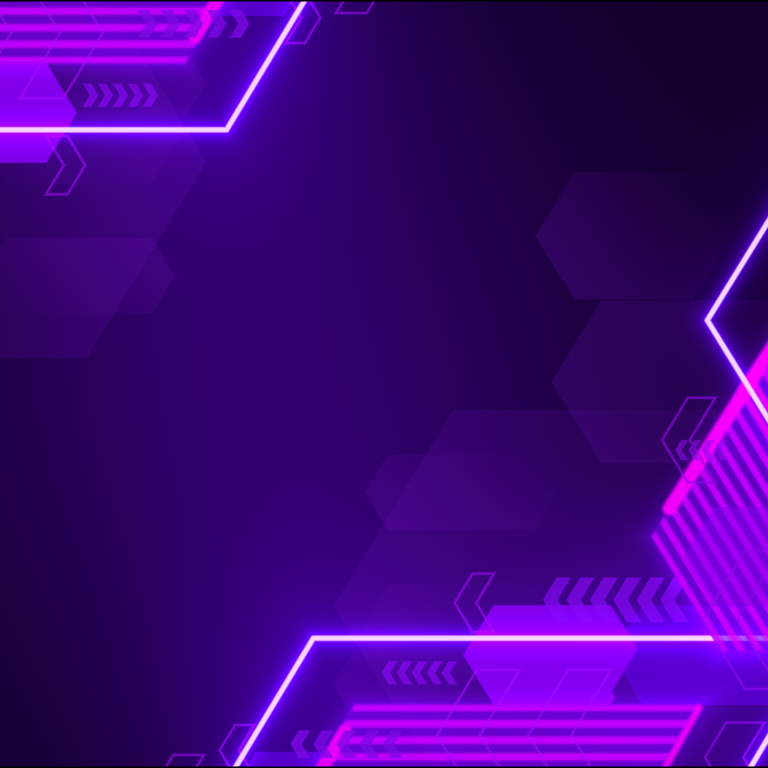
Reproduce this background procedurally as a three.js fragment shader.

```glsl
varying vec2 vUv;

const float SLOPE = 0.61;   // sideways run per unit of height
const float LEAN = 0.854;   // turns a slanted offset into a distance
const vec3 NIGHT = vec3(0.07, 0.0, 0.165);
const vec3 INDIGO = vec3(0.19, 0.0, 0.415);
const vec3 HAZE = vec3(0.36, 0.04, 0.64);
const vec3 VIOLET = vec3(0.53, 0.0, 0.93);
const vec3 BLUE_VIOLET = vec3(0.34, 0.0, 0.78);
const vec3 MAGENTA = vec3(0.95, 0.0, 0.98);
const vec3 NEON = vec3(0.97, 0.83, 1.0);

float fill(float d) { return 1.0 - smoothstep(-0.0012, 0.0012, d); }

float spot(vec2 p, vec2 center, float falloff) {
  vec2 q = p - center;
  return exp(-dot(q, q) * falloff);
}

float hexagon(vec2 p, vec2 center, vec2 size) {
  vec2 q = abs(p - center);
  return max(q.y - size.y, (q.x + SLOPE * q.y - size.x) * LEAN);
}

float slantedBox(vec2 p, vec2 center, vec2 size) {
  vec2 q = p - center;
  return max(abs(q.y) - size.y, (abs(q.x - SLOPE * q.y) - size.x) * LEAN);
}

float segment(vec2 p, vec2 a, vec2 b) {
  vec2 q = p - a, e = b - a;
  return length(q - e * clamp(dot(q, e) / dot(e, e), 0.0, 1.0));
}

// Arrow band pointing left from its tip
float chevron(vec2 p, vec2 tip, float height, float width) {
  vec2 q = p - tip;
  float across = q.x - SLOPE * abs(q.y) - 0.5 * width;
  return max(abs(q.y) - height, (abs(across) - 0.5 * width) * LEAN);
}

float chevronRow(vec2 p, vec2 tip, float height, float width, float gap, int count) {
  float d = 1.0;
  for (int i = 0; i < 6; i++) {
    if (i < count) d = min(d, chevron(p, tip + vec2(float(i) * gap, 0.0), height, width));
  }
  return fill(d);
}

float outline(vec2 p, vec2 tip, float height, float width) {
  return 1.0 - smoothstep(0.0008, 0.0028, abs(chevron(p, tip, height, width)));
}

// Hexagon that fades away along a direction
vec3 ghost(vec3 col, vec2 p, vec2 center, vec2 size, vec2 fade, float amount) {
  float shade = clamp(0.5 - 0.5 * dot((p - center) / size, fade), 0.0, 1.0);
  return mix(col, HAZE, fill(hexagon(p, center, size)) * shade * amount);
}

vec3 stripes(vec3 col, float d, float coord, float period) {
  float wave = 0.5 + 0.5 * cos(6.28318 * coord / period);
  vec3 ink = mix(vec3(0.42, 0.0, 0.8), vec3(0.78, 0.0, 1.0), smoothstep(0.2, 0.85, wave));
  col += vec3(0.16, 0.0, 0.32) * exp(-max(d, 0.0) * 75.0);
  return mix(col, ink, (1.0 - smoothstep(-0.003, 0.004, d)) * (0.6 + 0.32 * wave));
}

vec3 neon(vec3 col, float d) {
  col += vec3(0.3, 0.0, 0.8) * exp(-d * 125.0) + vec3(0.06, 0.0, 0.17) * exp(-d * 28.0);
  return mix(col, NEON, 1.0 - smoothstep(0.0018, 0.0052, d));
}

// Corner group of hexagons, striped panel, arrows and neon frame
vec3 corner(vec3 col, vec2 p) {
  col = ghost(col, p, vec2(0.794, 0.211), vec2(0.36, 0.255), vec2(0.9, 0.1), 0.34);
  col = ghost(col, p, vec2(0.6, 0.359), vec2(0.125, 0.049), vec2(0.7, 0.4), 0.36);
  col = ghost(col, p, vec2(0.56, 0.108), vec2(0.126, 0.045), vec2(0.8, 0.0), 0.3);
  col = ghost(col, p, vec2(0.6, 0.18), vec2(0.13, 0.06), vec2(0.8, -0.2), 0.2);
  col = mix(col, BLUE_VIOLET, 0.75 * fill(hexagon(p, vec2(1.04, 0.147), vec2(0.243, 0.065))));
  col = mix(col, VIOLET, 0.85 * fill(hexagon(p, vec2(0.719, 0.147), vec2(0.116, 0.065)))
    * fill(-hexagon(p, vec2(1.04, 0.1), vec2(0.243, 0.08))));
  col = mix(col, BLUE_VIOLET, 0.85 * fill(slantedBox(p, vec2(0.37, 0.0), vec2(0.05, 0.021))));
  col = stripes(col, slantedBox(p, vec2(0.636, 0.0), vec2(0.2235, 0.082)), p.y - 0.079, 0.0215);
  float edge = min(segment(p, vec2(0.414, -0.01), vec2(0.449, 0.048)),
    segment(p, vec2(0.86, -0.01), vec2(0.91, 0.078)) + 0.004);
  col = mix(col, MAGENTA, 0.9 * (1.0 - smoothstep(0.005, 0.012, edge)));
  float arrows = chevronRow(p, vec2(0.497, 0.124), 0.015, 0.011, 0.0195, 5);
  arrows = max(arrows, chevronRow(p, vec2(0.707, 0.219), 0.029, 0.019, 0.0305, 6));
  arrows = max(arrows, chevronRow(p, vec2(0.378, 0.031), 0.018, 0.015, 0.03, 5));
  col = mix(col, vec3(0.49, 0.03, 0.89), arrows * 0.75);
  float lines = outline(p, vec2(0.592, 0.215), 0.038, 0.028);
  lines = max(lines, outline(p, vec2(0.286, 0.023), 0.033, 0.025));
  lines = max(lines, outline(p, vec2(0.203, -0.02), 0.037, 0.04));
  for (int i = 0; i < 2; i++) {
    lines = max(lines, outline(p, vec2(0.569 + 0.119 * float(i), 0.043), 0.085, 0.056));
  }
  col = mix(col, vec3(0.62, 0.05, 0.96), lines * 0.55);
  vec2 bend = vec2(0.408, 0.169);
  return neon(col, min(segment(p, vec2(0.294, -0.02), bend), segment(p, bend, vec2(1.1, 0.169))));
}

// Striped panel and neon arrow on the right side
vec3 sidePanel(vec3 col, vec2 p) {
  float panel = max(hexagon(p, vec2(1.15, 0.301), vec2(0.301, 0.3)), 0.153 - p.y);
  float along = (p.x - 0.849 + SLOPE * (p.y - 0.301)) * LEAN;
  col = stripes(col, panel, along - 0.003, 0.0195);
  col = mix(col, VIOLET, 0.5 * fill(hexagon(p, vec2(0.98, 0.275), vec2(0.09, 0.065))));
  float edge = segment(p, vec2(0.872, 0.338), vec2(1.02, 0.57));
  col = mix(col, MAGENTA, 1.0 - smoothstep(0.005, 0.013, edge));
  float lines = outline(p, vec2(0.862, 0.427), 0.055, 0.036);
  lines = max(lines, outline(p, vec2(0.915, 0.193), 0.09, 0.045));
  lines = max(lines, outline(p, vec2(0.918, 0.014), 0.045, 0.05));
  lines = max(lines, chevronRow(p, vec2(0.879, 0.414), 0.013, 0.009, 0.017, 4));
  col = mix(col, vec3(0.55, 0.04, 0.9), lines * 0.6);
  vec2 tip = vec2(0.921, 0.583);
  float d = min(segment(p, vec2(1.04, 0.776), tip), segment(p, tip, vec2(1.04, 0.39)));
  return neon(col, min(d, segment(p, vec2(0.965, -0.02), vec2(1.012, 0.059))));
}

void main() {
  vec2 p = vUv;
  // Soft background light
  vec3 col = mix(NIGHT, INDIGO, spot(p, vec2(0.35, 0.5), 6.0));
  col += vec3(0.12, 0.0, 0.29) * spot(p, vec2(0.26, 0.96), 16.0);
  col += vec3(0.12, 0.0, 0.29) * spot(p, vec2(0.45, 0.06), 16.0);
  col += vec3(0.18, 0.0, 0.42) * spot(p, vec2(0.88, 0.13), 26.0);
  // Faint hexagons on the right
  col = ghost(col, p, vec2(0.825, 0.693), vec2(0.128, 0.083), vec2(0.8, 0.4), 0.33);
  col = ghost(col, p, vec2(0.93, 0.503), vec2(0.212, 0.106), vec2(0.9, 0.0), 0.3);
  // The corner group appears twice, half a turn apart
  col = corner(col, vec2(0.703, 1.0) - p);
  col = corner(col, p);
  col = sidePanel(col, p);
  // Thin dark rims above and below
  col *= smoothstep(0.001, 0.003, min(p.y, 1.0 - p.y));
  gl_FragColor = vec4(clamp(col, 0.0, 1.0), 1.0);
}
```
